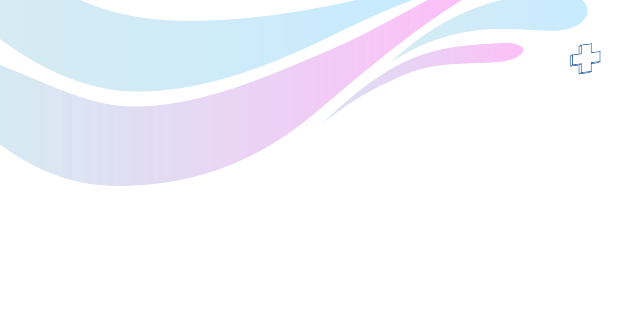
Write a Shadertoy shader that draws this background.

```glsl
// Pastel blue and pink ribbons with two curling drops and a small outlined cross on white.

const vec3 MIST = vec3(0.84, 0.92, 0.95);
const vec3 SKY = vec3(0.78, 0.92, 1.00);
const vec3 LILAC = vec3(0.85, 0.89, 0.95);
const vec3 PINK = vec3(0.99, 0.75, 0.97);
const vec3 INK = vec3(0.10, 0.36, 0.64);

float hash(float n) {
    return fract(sin(n * 12.9898) * 43758.5453);
}

// Cubic arc between two knots; each knot holds x, y and slope.
float arc(float x, vec3 a, vec3 b) {
    float span = b.x - a.x;
    float t = clamp((x - a.x) / span, 0.0, 1.0);
    float u = 1.0 - t;
    return a.y * u * u * (1.0 + 2.0 * t) + b.y * t * t * (3.0 - 2.0 * t)
         + span * t * u * (a.z * u - b.z * t);
}

float curve(float x, vec3 a, vec3 b, vec3 c) {
    return x < b.x ? arc(x, a, b) : arc(x, b, c);
}

float wave(float x, vec3 a, vec3 b, vec3 c, vec3 d) {
    return x < b.x ? arc(x, a, b) : curve(x, b, c, d);
}

// Region between an upper and a lower edge, negative inside.
float band(float y, float upper, float lower) {
    return max(upper - y, y - lower);
}

float ellipse(vec2 d, vec2 radius, float shear) {
    d.y += shear * d.x;
    return (length(d / radius) - 1.0) * radius.y;
}

// Clips a band to its horizontal range and joins its rounded tip.
float drop(float x, float body, vec2 range, float tip) {
    return min(max(body, max(range.x - x, x - range.y)), tip);
}

float cover(float d) {
    return smoothstep(0.5, -0.5, d / max(fwidth(d), 1e-4));
}

vec3 ramp(float x, vec2 range, vec3 start, vec3 end) {
    return mix(start, end, clamp((x - range.x) / (range.y - range.x), 0.0, 1.0));
}

float box(vec2 q, vec2 size) {
    return max(q.x - size.x, q.y - size.y);
}

float plusShape(vec2 d, vec2 arm) {
    vec2 q = abs(d);
    return min(box(q, arm), box(q, arm.yx));
}

float segment(vec2 p, vec2 a, vec2 dir) {
    vec2 d = p - a;
    return length(d - dir * clamp(dot(d, dir) / dot(dir, dir), 0.0, 1.0));
}

// Sheared cross with a shallow back face and joined corners.
vec3 drawCross(vec3 color, vec2 d, vec2 arm, vec2 depth, float stroke, float px) {
    d.y += 0.12 * d.x;
    float front = plusShape(d, arm);
    float edges = abs(plusShape(d - depth, arm));
    for (int i = 0; i < 4; i++) {
        vec2 side = vec2(i % 2, i / 2) * 2.0 - 1.0;
        edges = min(edges, segment(d, side * arm, depth));
        edges = min(edges, segment(d, side * arm.yx, depth));
        edges = min(edges, segment(d, side * arm.yy, depth));
    }
    color = mix(color, INK, smoothstep(px, -px, edges - stroke));
    color = mix(color, vec3(1.0), smoothstep(px, -px, front));
    return mix(color, INK, smoothstep(px, -px, abs(front) - stroke));
}

void mainImage(out vec4 fragColor, in vec2 fragCoord) {
    // Canvas height is 100 units, with y measured down from the top.
    float px = 100.0 / iResolution.y;
    vec2 p = vec2(fragCoord.x, iResolution.y - fragCoord.y) * px;
    p.x *= 200.0 * iResolution.y / (100.0 * iResolution.x);
    float x = p.x;
    vec3 color = vec3(1.0);

    // Broad ribbons
    float blueTop = wave(x, vec3(15.6, -5.2, 0.65), vec3(59.9, 6.5, 0.0),
                         vec3(135.4, -5.7, -0.25), vec3(150.0, -9.0, -0.25));
    float blueLow = wave(x, vec3(0.0, 12.2, 0.74), vec3(43.0, 28.6, 0.0),
                         vec3(104.2, 10.9, -0.49), vec3(135.4, -2.3, -0.33));
    float pinkTop = wave(x, vec3(0.0, 20.3, 0.38), vec3(41.7, 33.3, 0.0),
                         vec3(104.2, 15.1, -0.43), vec3(140.6, -3.6, -0.5));
    float pinkLow = wave(x, vec3(0.0, 45.1, 0.75), vec3(36.5, 58.1, 0.0),
                         vec3(99.0, 34.9, -0.85), vec3(151.0, -3.9, -0.55));
    float streak = (hash(floor(x / 1.6)) - 0.5) * 0.008;
    vec3 blue = ramp(x, vec2(0.0, 128.0), MIST, SKY);
    vec3 pink = ramp(x, vec2(0.0, 144.0), MIST, PINK) + streak;
    color = mix(color, blue, cover(band(p.y, blueTop, blueLow)));
    color = mix(color, pink, cover(band(p.y, pinkTop, pinkLow)));

    // Curling drops
    float skyTop = curve(x, vec3(122.4, 19.3, -0.95), vec3(166.7, -1.6, -0.1), vec3(200.0, -3.0, 0.0));
    float skyLow = curve(x, vec3(122.4, 19.3, -0.65), vec3(153.6, 9.1, -0.05), vec3(173.2, 9.6, 0.0));
    float skyTip = ellipse(p - vec2(173.2, 3.4), vec2(10.4, 6.2), 0.0);
    float skyDrop = drop(x, band(p.y, skyTop, skyLow), vec2(122.4, 173.2), skyTip);
    color = mix(color, ramp(x, vec2(122.4, 183.6), MIST, SKY), cover(skyDrop));

    float roseTop = curve(x, vec3(100.3, 39.1, -1.0), vec3(127.6, 18.8, -0.45), vec3(156.2, 13.5, -0.05));
    float roseLow = curve(x, vec3(100.3, 39.1, -0.85), vec3(127.6, 22.9, -0.4), vec3(156.2, 19.3, -0.1));
    float roseTip = ellipse(p - vec2(156.2, 16.4), vec2(7.3, 2.9), 0.1);
    float roseDrop = drop(x, band(p.y, roseTop, roseLow), vec2(100.3, 156.2), roseTip);
    color = mix(color, ramp(x, vec2(100.3, 163.5), LILAC, PINK), cover(roseDrop));

    // Small cross
    color = drawCross(color, p - vec2(183.2, 18.2), vec2(4.3, 1.55), vec2(-0.7, 0.3), 0.1, px * 0.6);
    fragColor = vec4(color, 1.0);
}
```
